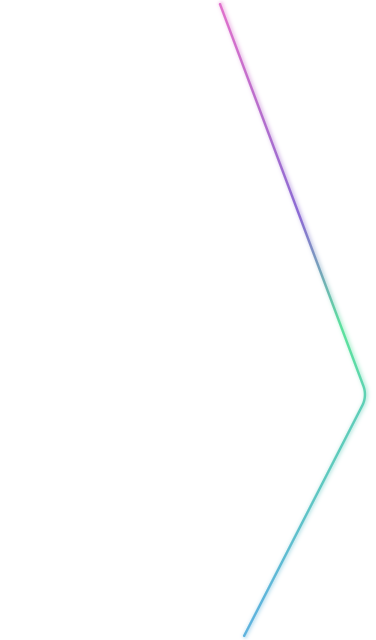
A WebGL 2 fragment shader for this background:

```glsl
#version 300 es
precision highp float;
// A thin, softly glowing bent line on a white ground. Two segments joined by
// a rounded corner form one distance field; a vertical ramp tints both the
// crisp stroke and the faint halo that leans to its right.

uniform vec2 u_resolution;
out vec4 fragColor;

// Geometry in units of the canvas height, origin at the lower left
const vec2 TOP = vec2(0.3438, 0.9935);
const vec2 CORNER = vec2(0.5737, 0.3812);
const vec2 BOTTOM = vec2(0.3815, 0.0065);
const float CORNER_RADIUS = 0.038;
const float HALF_WIDTH = 0.0019;
const float GLOW_SIZE = 0.0048;
const vec2 GLOW_SHIFT = vec2(0.0018, 0.0);

const vec3 PINK = vec3(0.88, 0.44, 0.80);
const vec3 ORCHID = vec3(0.72, 0.43, 0.80);
const vec3 VIOLET = vec3(0.55, 0.42, 0.83);
const vec3 GREEN = vec3(0.36, 0.88, 0.62);
const vec3 TEAL = vec3(0.37, 0.80, 0.73);
const vec3 SKY = vec3(0.37, 0.70, 0.87);

float segmentDistance(vec2 p, vec2 a, vec2 b) {
    vec2 ab = b - a;
    float t = clamp(dot(p - a, ab) / dot(ab, ab), 0.0, 1.0);
    return length(p - a - ab * t);
}

// Distance to the path a-corner-b with the corner rounded by an arc
float roundedPathDistance(vec2 p, vec2 a, vec2 corner, vec2 b, float radius) {
    vec2 toA = normalize(a - corner);
    vec2 toB = normalize(b - corner);
    vec2 bisector = normalize(toA + toB);
    float cosHalf = dot(toA, bisector);
    float sinHalf = sqrt(1.0 - cosHalf * cosHalf);
    float trim = radius * cosHalf / sinHalf;
    vec2 center = corner + bisector * radius / sinHalf;

    float d = min(segmentDistance(p, a, corner + toA * trim),
                  segmentDistance(p, b, corner + toB * trim));
    vec2 q = p - center;
    bool inArc = dot(q, -bisector) > length(q) * sinHalf;
    return inArc ? min(d, abs(length(q) - radius)) : d;
}

// Colour along the height, from sky blue at the foot to pink at the top
vec3 strokeColor(float y) {
    vec3 color = mix(SKY, TEAL, smoothstep(0.0, 0.33, y));
    color = mix(color, GREEN, smoothstep(0.33, 0.485, y));
    color = mix(color, VIOLET, clamp((y - 0.49) / 0.17, 0.0, 1.0));
    color = mix(color, ORCHID, clamp((y - 0.67) / 0.16, 0.0, 1.0));
    return mix(color, PINK, clamp((y - 0.83) / 0.16, 0.0, 1.0));
}

float glow(float d, float size) {
    return exp(-d * d / (size * size));
}

void main() {
    vec2 p = gl_FragCoord.xy / u_resolution.y;
    float pixel = 1.0 / u_resolution.y;
    vec3 tint = strokeColor(p.y);

    float lineDist = roundedPathDistance(p, TOP, CORNER, BOTTOM, CORNER_RADIUS);
    float glowDist = roundedPathDistance(p - GLOW_SHIFT, TOP, CORNER, BOTTOM, CORNER_RADIUS);

    // Halo first, then the antialiased stroke over it
    vec3 color = mix(vec3(1.0), tint, 0.32 * glow(glowDist, GLOW_SIZE));
    float stroke = clamp((HALF_WIDTH - lineDist) / pixel + 0.5, 0.0, 1.0);
    color = mix(color, tint, stroke);

    fragColor = vec4(color, 1.0);
}
```
